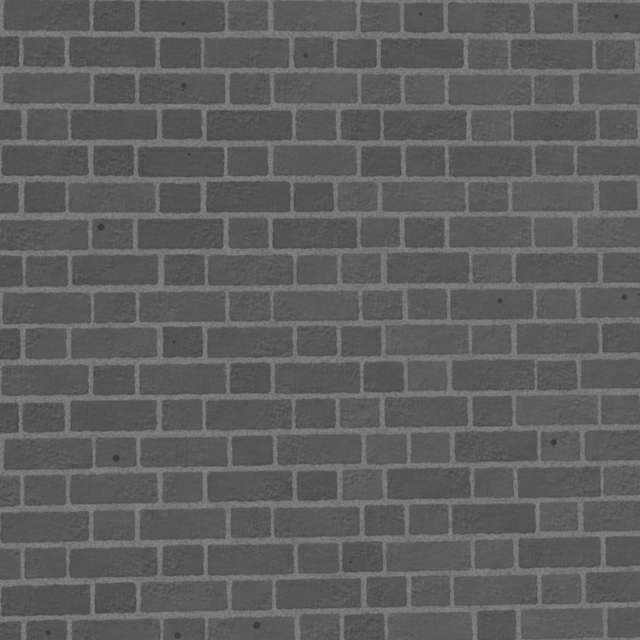
This texture is drawn by a WebGL 2 fragment shader. Its source:

```glsl
#version 300 es
precision highp float;
// Weathered grey brick wall in Flemish bond with pale, rough mortar joints.

uniform vec2 u_resolution;
out vec4 outColor;

const float COURSE = 0.0564;              // height of a course, joint included
const float HEADER = 0.0703;              // width of a short brick, joint included
const vec2  JOINT = vec2(0.0068, 0.0094); // widths of upright and level joints
const float CORNER = 0.0045;              // rounding of the brick corners
const float SOFTNESS = 0.0019;            // blur of the brick edges
const float RAGGED = 0.0011;              // waviness of the brick edges
const float RELIEF = 0.11;                // strength of the surface relief
const float DARK_BRICK = 0.305;
const float LIGHT_BRICK = 0.375;
const float DARK_MORTAR = 0.395;
const float LIGHT_MORTAR = 0.505;
const float PIT_TONE = 0.2;

vec2 hash2(vec2 p) {
  vec3 q = fract(p.xyx * vec3(0.1031, 0.1030, 0.0973));
  q += dot(q, q.yzx + 33.33);
  return fract((q.xx + q.yz) * q.zy);
}

// Distance to the nearest scattered point
float cellular(vec2 p) {
  vec2 cell = floor(p);
  float nearest = 2.0;
  for (int j = -1; j <= 1; j++)
    for (int i = -1; i <= 1; i++) {
      vec2 c = cell + vec2(i, j);
      nearest = min(nearest, distance(p, c + hash2(c)));
    }
  return nearest;
}

// Layered, turned sines, about -1 to 1
float waves(vec2 p) {
  float sum = 0.0, gain = 0.5;
  for (int i = 0; i < 4; i++) {
    sum += gain * sin(p.x + 1.3 * sin(p.y)) * cos(p.y * 0.9 + float(i));
    p = mat2(1.3, 1.2, -1.2, 1.3) * p + 2.7;
    gain *= 0.62;
  }
  return sum;
}

// Signed distance to the brick at p (y runs down); also its id and local place
float brickDistance(vec2 p, out vec2 id, out vec2 local) {
  // Courses lean slightly and close up toward the right
  float level = (p.y + 0.0052 - 0.0065 * p.x) / (0.0572 - 0.0017 * p.x);
  float row = floor(level), odd = mod(row, 2.0);
  float along = p.x / (0.0716 + 0.0013 * p.y);
  along += 0.0031 * along * along - 1.5 * odd + 0.08 * (hash2(vec2(row, 7.0)).x - 0.5);

  // Long and short bricks alternate; each course has one additional short brick
  float extra = 9.0 - 3.0 * odd;
  float shifted = along - step(extra + 1.0, along);
  float m = mod(shifted, 3.0);
  bool isExtra = along >= extra && along < extra + 1.0;
  bool isLong = m < 2.0 && !isExtra;
  float start = m < 2.0 ? 0.0 : 2.0;
  float size = isLong ? 2.0 : 1.0;

  id = vec2(floor(along - m + start + 0.5), row);
  vec2 vary = hash2(id + 31.0) - 0.5;
  local = vec2((m - start - 0.5 * size) * HEADER, (fract(level) - 0.5) * COURSE);
  local += vary * vec2(0.0026, 0.0022);
  vec2 halfSize = 0.5 * (vec2(size * HEADER, COURSE) - JOINT) - 0.0012 * vary.yx;
  vec2 q = abs(local) - halfSize + CORNER;
  return length(max(q, 0.0)) + min(max(q.x, q.y), 0.0) - CORNER;
}

// Surface height: diagonal tool marks over fine grain
float surface(vec2 p) {
  vec2 turned = mat2(0.8, -0.6, 0.6, 0.8) * p;
  float marks = cellular(turned * vec2(48.0, 115.0) + 0.5 * waves(p * 60.0));
  return 0.65 * marks + 0.4 * cellular(p * 190.0);
}

void main() {
  vec2 p = gl_FragCoord.xy / u_resolution;
  p.y = 1.0 - p.y;
  vec2 id, local;
  float edge = brickDistance(p, id, local);
  edge += RAGGED * (waves(p * 130.0) + 0.8 * waves(p * 330.0 + 4.0));
  float blur = max(SOFTNESS, 0.7 / u_resolution.y);

  // Brick face: own tone, soft stains and lit relief
  vec2 chance = hash2(id + 5.0);
  vec2 lightStep = vec2(0.0012, 0.0016);
  float lit = surface(p + lightStep) - surface(p - lightStep);
  float rough = 0.35 + 0.65 * smoothstep(-0.2, 0.5, waves(p * 34.0 + chance * 6.0));
  float brick = mix(DARK_BRICK, LIGHT_BRICK, 0.15 + 0.5 * chance.x + 0.35 * p.x);
  brick += 0.013 * waves(p * 45.0 + chance * 9.0) + RELIEF * rough * lit;
  brick -= 0.03 * smoothstep(-0.005, 0.0, edge) * smoothstep(-0.01, 0.02, local.y);

  // A few bricks carry a small round pit
  float pit = length(local - (hash2(id + 17.0) - 0.5) * vec2(0.04, 0.025));
  float pitSize = 0.002 + 0.004 * chance.x;
  float pitted = step(0.93, chance.y) * (1.0 - smoothstep(pitSize - blur, pitSize + blur, pit));
  brick = mix(brick, PIT_TONE, pitted * 0.8);

  // Sandy mortar
  float grain = cellular(p * 210.0);
  float mortar = mix(LIGHT_MORTAR, DARK_MORTAR, clamp(grain * 0.75, 0.0, 1.0));
  mortar += 0.018 * waves(p * 70.0);

  outColor = vec4(vec3(mix(brick, mortar, smoothstep(-blur, blur, edge))), 1.0);
}
```
